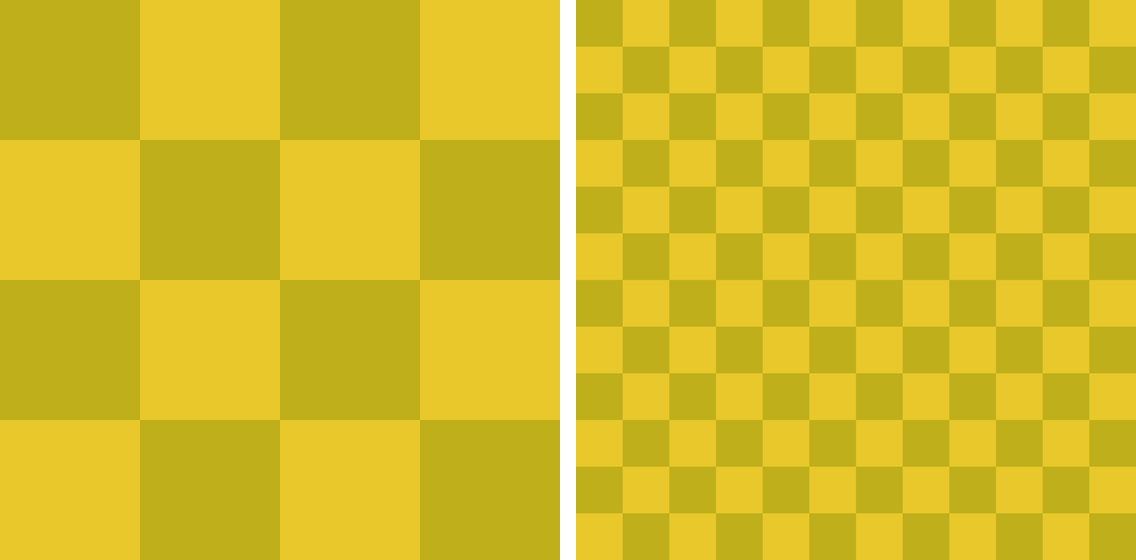
Left: one tile. Right: repeated 3 by 3.
This pattern is drawn by a Shadertoy shader. Its source:

```glsl
// Draws a flat two-tone checkerboard of four by four squares in yellow and olive.

const float SQUARES = 4.0; // squares per side; even, so the board tiles
const vec3 YELLOW = vec3(0.910, 0.784, 0.169);
const vec3 OLIVE = vec3(0.749, 0.686, 0.106);

// Signed distance to the nearest grid line: positive in even squares, negative in odd
vec2 gridDistance(vec2 cell) {
    return 0.5 - abs(mod(cell + 0.5, 2.0) - 1.0);
}

// Share of the even-parity squares, smoothed over one pixel
float checker(vec2 cell, vec2 pixel) {
    vec2 side = clamp(gridDistance(cell) / (0.5 * pixel), -1.0, 1.0);
    return 0.5 + 0.5 * side.x * side.y;
}

void mainImage(out vec4 fragColor, in vec2 fragCoord) {
    vec2 cell = SQUARES * fragCoord / iResolution.xy;
    vec2 pixel = SQUARES / iResolution.xy;
    fragColor = vec4(mix(OLIVE, YELLOW, checker(cell, pixel)), 1.0);
}
```
